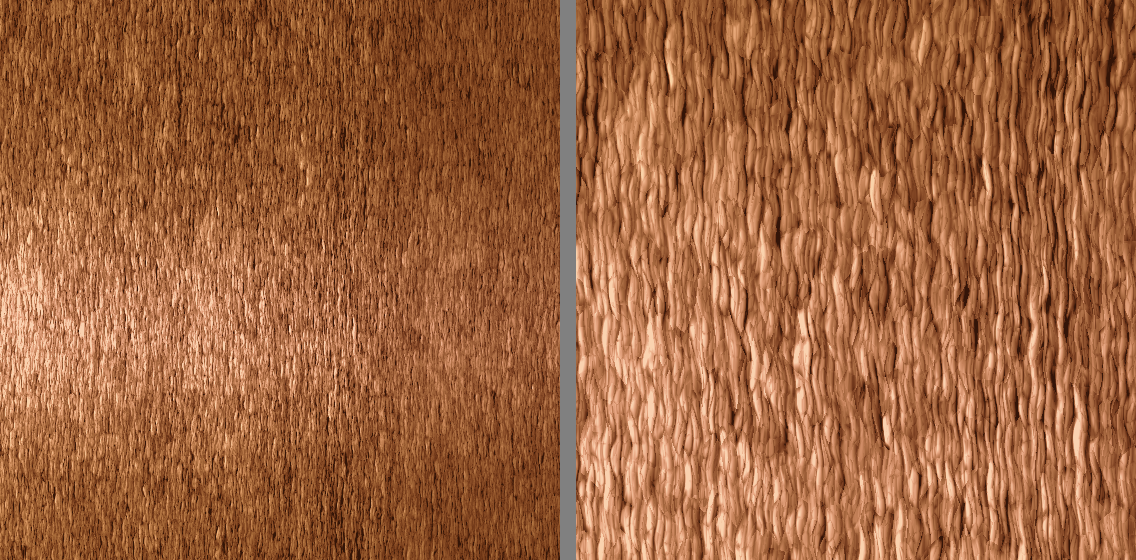
Left: the whole. Right: its middle third, enlarged.
Write a Shadertoy shader that draws this texture.

```glsl
const vec3 WOOD[7] = vec3[7](
    vec3(0.20, 0.08, 0.03), vec3(0.42, 0.20, 0.09), vec3(0.54, 0.30, 0.16),
    vec3(0.65, 0.41, 0.24), vec3(0.78, 0.52, 0.35), vec3(0.91, 0.66, 0.50),
    vec3(0.98, 0.83, 0.67));
const vec3 AMBER_TINT = vec3(1.0, 1.01, 0.90);
const vec3 ROSE_TINT = vec3(1.0, 0.99, 1.03);
const vec2 CHIP_GRID = vec2(108.0, 27.0);
const vec2 FIBRE_GRID = vec2(190.0, 44.0);
const vec2 GRAIN_GRID = vec2(270.0, 120.0);
const vec2 STREAK_GRID = vec2(190.0, 6.0);
const vec2 PIT_GRID = vec2(64.0, 28.0);
const float BASE_TONE = 2.6;
const float SHEEN_HEIGHT = 0.42;
const float SHEEN_WIDTH = 0.24;
const float SEAM_X = 0.605;
const float SEAM_WIDTH = 0.04;
const float PIT_SHARE = 0.34;
const float PIT_DEPTH = 2.1;

vec2 hash2(vec2 p) {
    vec3 q = fract(p.xyx * vec3(0.1031, 0.1030, 0.0973));
    q += dot(q, q.yzx + 33.33);
    return fract((q.xx + q.yz) * q.zy);
}

float bell(float x) { return exp(-x * x); }

// Cellular noise: offset across the cell, gap to its border, two random values
vec4 cells(vec2 p) {
    vec2 base = floor(p);
    float nearest = 9.0, second = 9.0, side = 0.0;
    vec2 owner = base;
    for (int j = -1; j <= 1; j++)
    for (int i = -1; i <= 1; i++) {
        vec2 cell = base + vec2(i, j);
        vec2 d = p - cell - 0.1 - 0.8 * hash2(cell);
        float dist = length(d);
        if (dist < nearest) {
            second = nearest;
            nearest = dist;
            side = d.x;
            owner = cell;
        } else {
            second = min(second, dist);
        }
    }
    return vec4(side, second - nearest, hash2(owner + 71.0));
}

// Raised slivers: lit left flank, and uneven shadows along the upright gaps only
float slivers(vec2 p) {
    vec4 c = cells(p);
    float body = smoothstep(0.0, 0.3, c.y);
    float shadow = (1.0 - smoothstep(0.0, 0.4, c.y)) * smoothstep(0.05, 0.35, abs(c.x));
    return body * (1.5 * (c.z - 0.5) - 1.5 * c.x) - 2.0 * c.w * shadow;
}

// Torn pores: x is the dark hollow, y is the lit lip beside it
vec2 pits(vec2 p, float seam) {
    vec2 base = floor(p * PIT_GRID);
    vec2 result = vec2(0.0);
    for (int j = -1; j <= 1; j++)
    for (int i = -1; i <= 1; i++) {
        vec2 cell = base + vec2(i, j);
        vec2 seed = hash2(cell + 13.0);
        vec2 form = hash2(cell + 157.0);
        vec2 d = p - (cell + seed) / PIT_GRID;
        float halfLength = mix(0.006, 0.019, form.x * form.x) * (1.0 + 0.5 * seam);
        float halfWidth = mix(0.0012, 0.0024, form.y) * (1.0 + 0.5 * seam);
        d.x += d.y * (seed.y - 0.6) * 0.25 + 0.0007 * sin(d.y * 420.0 + seed.x * 6.3);
        float present = step(hash2(cell + 311.0).x, PIT_SHARE + 0.25 * seam);
        float hollow = 1.0 - smoothstep(0.2, 1.3, length(d / vec2(halfWidth, halfLength)));
        vec2 lipOffset = d - vec2(1.8 * halfWidth, 0.0);
        float lip = 1.0 - smoothstep(0.2, 1.1, length(lipOffset / vec2(halfWidth, halfLength)));
        result = max(result, present * vec2(hollow * mix(0.4, 1.0, form.y), lip));
    }
    return result;
}

vec3 woodRamp(float tone) {
    tone = clamp(tone, 0.0, 5.999);
    int i = int(tone);
    return mix(WOOD[i], WOOD[i + 1], fract(tone));
}

void mainImage(out vec4 fragColor, in vec2 fragCoord) {
    vec2 uv = fragCoord / iResolution.xy;
    vec2 p = uv;
    p.x += 0.003 * sin(uv.y * 9.0 + uv.x * 5.0) + 0.001 * sin(uv.y * 37.0 + uv.x * 19.0);
    p.x += 0.0007 * sin(uv.y * 190.0 + uv.x * 130.0);
    p.y += 0.006 * sin(uv.x * 173.0 + 3.0 * sin(uv.x * 61.0));

    // Broad light: a horizontal sheen, strongest at the left edge
    float sheen = bell((uv.y - SHEEN_HEIGHT) / SHEEN_WIDTH);
    float glow = bell(uv.x / 0.14) * bell((uv.y - 0.40) / 0.16);
    float centreGlow = bell((uv.x - 0.38) / 0.17) * bell((uv.y - 0.40) / 0.12);
    float light = BASE_TONE + sheen * mix(2.1, 1.3, uv.x) + 1.2 * glow + 0.5 * centreGlow;
    light += 0.6 * (0.5 - uv.x) - 0.35 * smoothstep(0.62, 0.72, uv.x);

    // Slow mottling and faint saw marks
    light += 0.2 * sin(p.x * 23.0 + 2.0 * sin(p.y * 7.0)) * sin(p.y * 11.0 + p.x * 6.0);
    light += 0.08 * sin(p.y * 310.0 + 2.0 * sin(p.x * 21.0)) * (0.5 + sheen);

    // Relief, smoother on the right and streaky along the seam
    float seam = bell((p.x - SEAM_X) / SEAM_WIDTH);
    float rough = mix(1.1, 0.75, smoothstep(0.6, 0.78, uv.x)) * (0.85 + 0.35 * sheen);
    float relief = 0.9 * slivers(p * CHIP_GRID) * (1.0 - 0.4 * seam);
    relief += 0.9 * slivers(p * FIBRE_GRID + 40.0);
    relief += 0.45 * slivers(p * GRAIN_GRID + 17.0);
    relief += (0.45 + 0.6 * seam) * slivers(p * STREAK_GRID + 90.0);
    vec2 pit = pits(p, seam);
    float tone = light + rough * (relief + 0.6 * pit.y * (1.0 - pit.x));
    tone -= PIT_DEPTH * pit.x * mix(0.65, 1.0, rough) + 0.2 * seam;

    vec3 colour = woodRamp(tone) * mix(AMBER_TINT, ROSE_TINT, sheen);
    fragColor = vec4(clamp(colour, 0.0, 1.0), 1.0);
}
```
